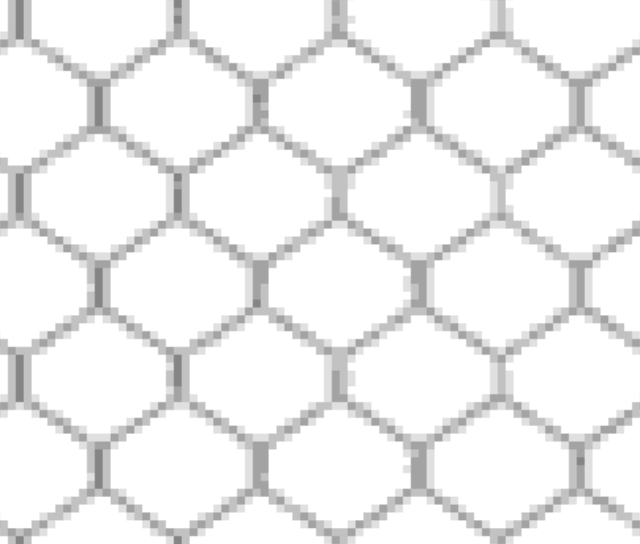
Write a WebGL 1 fragment shader that draws this pattern.

```glsl
precision highp float;
uniform vec2 u_resolution;

float hash(vec2 p) {
    return fract(sin(dot(p, vec2(41.3, 289.1))) * 4375.5);
}

float segmentDistance(vec2 p, vec2 a, vec2 b) {
    vec2 ab = b - a;
    return length(p - a - ab * clamp(dot(p - a, ab) / dot(ab, ab), 0.0, 1.0));
}

// Soft line that fades linearly from its axis
float tent(float distance, float radius) {
    return max(1.0 - distance / radius, 0.0);
}

// Wire mesh darkness of one block, in five grey levels
float blockInk(vec2 block) {
    vec2 center = block + 0.5;
    vec2 halfCell = vec2(10.125, 11.5);
    float postHalf = 2.43;

    // Fold the staggered mesh into one quarter of its repeat
    vec2 q = center - vec2(2.45, 21.15);
    q = abs(mod(q + halfCell, 2.0 * halfCell) - halfCell);
    vec2 r = halfCell - q;

    float diagonal = segmentDistance(q, vec2(0.0, postHalf),
                                     halfCell - vec2(0.0, postHalf));
    float postA = length(vec2(q.x, max(q.y - postHalf, 0.0)));
    float postB = length(vec2(r.x, max(r.y - postHalf, 0.0)));

    // Posts grow paler toward the right
    float fade = smoothstep(0.3, 0.8, center.x / 81.0);
    float ink = 0.38 * tent(diagonal, 1.15);
    ink = max(ink, (0.49 - 0.24 * fade) * tent(postA, 1.8));
    ink = max(ink, (0.49 - 0.05 * fade) * tent(postB, 1.8));

    // Slight grain on the wire only
    ink += 0.05 * (hash(block) - 0.5) * step(0.03, ink);
    return 0.12 * clamp(floor(ink / 0.12 + 0.5), 0.0, 4.0);
}

void main() {
    vec2 grid = vec2(81.0, 69.0);
    vec2 p = gl_FragCoord.xy / u_resolution * grid - 0.5;
    vec2 block = floor(p);

    // Blend neighbouring blocks across a narrow border
    vec2 border = max(grid / u_resolution, vec2(0.2));
    vec2 f = clamp((fract(p) - 0.5) / border + 0.5, 0.0, 1.0);
    float lower = mix(blockInk(block), blockInk(block + vec2(1.0, 0.0)), f.x);
    float upper = mix(blockInk(block + vec2(0.0, 1.0)), blockInk(block + 1.0), f.x);

    gl_FragColor = vec4(vec3(1.0 - mix(lower, upper, f.y)), 1.0);
}
```
